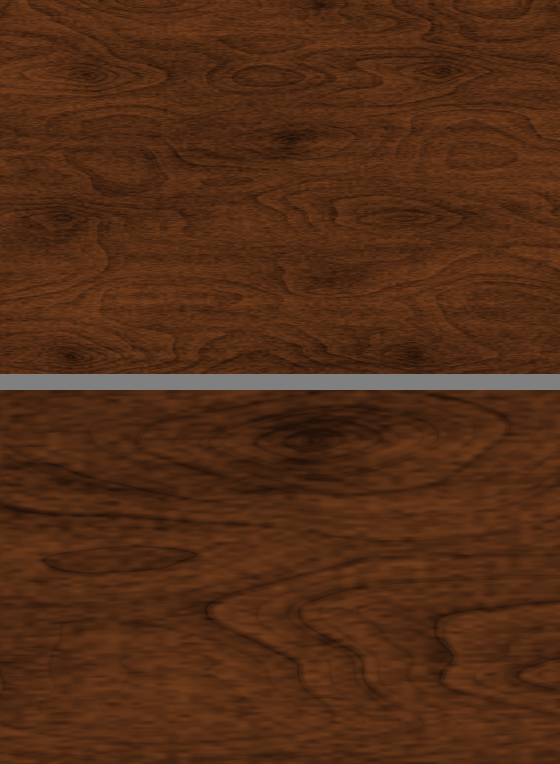
Top, the full canvas; bottom, a detail of the centre.
Write a WebGL 2 fragment shader that draws this texture.

```glsl
#version 300 es
precision highp float;
// Dark walnut with horizontal grain: growth rings are contours of a stretched
// noise field raised by staggered knots, each ring darkening to a thin edge.
// Short fibres, long streaks and broad stain are layered over the rings.
uniform vec2 u_resolution;
out vec4 fragColor;

float hash(vec2 p) {
    vec3 q = fract(p.xyx * vec3(0.1031, 0.1030, 0.0973));
    q += dot(q, q.yzx + 33.33);
    return fract((q.x + q.y) * q.z);
}

float noise(vec2 p) {
    vec2 i = floor(p), f = fract(p);
    f = f * f * (3.0 - 2.0 * f);
    float low = mix(hash(i), hash(i + vec2(1, 0)), f.x);
    float high = mix(hash(i + vec2(0, 1)), hash(i + vec2(1, 1)), f.x);
    return mix(low, high, f.y);
}

float fbm(vec2 p) {
    float sum = 0.0, gain = 0.5;
    for (int i = 0; i < 3; i++) {
        sum += gain * noise(p);
        p = p * 2.03 + 17.7;
        gain *= 0.5;
    }
    return sum / 0.875;
}

// x: rise of the ring field, y: darkness of the knot cores
vec2 knots(vec2 p) {
    vec2 total = vec2(0.0);
    for (int r = 0; r < 6; r++) {
        float row = float(r);
        float start = 0.22 + 0.58 * mod(row, 2.0) + 0.16 * (hash(vec2(row, 7.0)) - 0.5);
        float column = round((p.x - start) / 0.93);
        float seed = hash(vec2(row + 20.0, column + 40.0));
        vec2 d = p - vec2(start + 0.93 * column, 0.04 + 0.19 * row + 0.03 * (seed - 0.5));
        float fade = 1.0 - smoothstep(0.25, 0.46, abs(d.x));

        // Long lens with pointed ends around a small round core
        float across = pow(sqrt(d.y * d.y + 0.00003) / 0.055, 1.4);
        float lens = exp(-sqrt(d.x * d.x / 0.065 + across));
        float radius = length(d * vec2(0.75, 1.0));
        float core = exp(-radius / 0.03);
        float strength = smoothstep(0.1, 0.5, seed);
        total.x += fade * ((0.8 + 0.4 * seed) * lens + 0.35 * strength * core);
        total.y += strength * (0.3 * exp(-radius * radius / 0.0018)
                             + 0.35 * exp(-radius * radius / 0.00014));
    }
    return total;
}

// Rings darken with the field, then break sharply to light; x: ramp, y: edge line
vec2 rings(float v, float lineWidth) {
    float slope = max(fwidth(v), 0.0005);
    float s = fract(v);
    float ramp = min(s * s, (1.0 - s) / slope);
    float gap = min(s, 1.0 - s) / (slope * u_resolution.y);
    float edge = 1.0 - smoothstep(0.0, lineWidth, gap);
    float visible = 1.0 - smoothstep(0.35, 0.9, slope);
    return vec2(ramp - 0.33, edge) * visible;
}

void main() {
    vec2 p = gl_FragCoord.xy / u_resolution.y;

    // Gentle bending of the grain
    vec2 bent = p;
    bent.y += 0.03 * (noise(p * vec2(2.2, 4.0) + 3.0) - 0.5);
    bent.y += 0.005 * (noise(p * vec2(12.0, 22.0)) - 0.5);
    bent.x += 0.05 * (noise(p * vec2(5.0, 12.0) + 31.0) - 0.5);

    // Growth ring field
    vec2 knot = knots(bent);
    float field = 0.6 * noise(bent * vec2(0.7, 7.0) + 5.0)
                + 0.42 * noise(bent * vec2(1.2, 19.0) + 11.0)
                + 0.02 * noise(p * vec2(18.0, 70.0)) + knot.x;
    vec2 bold = rings(field * 6.0, 0.0036);
    vec2 faint = rings(field * 15.0 + 0.4, 0.0026);
    float boldness = 0.35 + 0.65 * smoothstep(0.25, 0.65, noise(p * vec2(2.5, 14.0) + 50.0));

    // Fibres follow the bent grain
    float fibre = noise(vec2(p.x * 95.0, bent.y * 335.0)) - 0.5;
    float pore = noise(vec2(p.x * 45.0, bent.y * 260.0) + 70.0);
    float streak = fbm(vec2(bent.x * 2.2, bent.y * 60.0) + 90.0) - 0.5;
    float stain = fbm(p * vec2(1.6, 5.0) + 23.0) - 0.5;

    float tone = 0.58 + 0.5 * fibre + 0.5 * streak + 0.72 * stain;
    tone -= 0.2 * smoothstep(0.68, 0.92, pore);
    tone -= boldness * (0.42 * bold.x + 0.32 * bold.y);
    tone -= 0.14 * faint.x + 0.16 * boldness * faint.y;
    tone -= knot.y;

    vec3 wood = mix(vec3(0.22, 0.113, 0.052), vec3(0.44, 0.236, 0.107), clamp(tone, -0.35, 1.15));
    fragColor = vec4(wood, 1.0);
}
```
